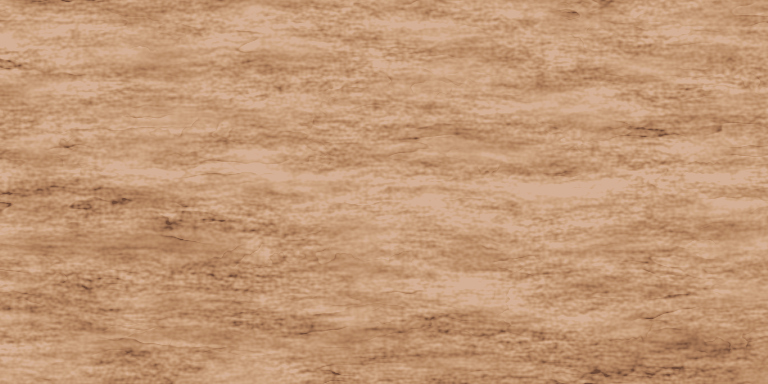
Give the GLSL for this texture, as a Shadertoy shader.

```glsl
// Weathered light-brown wood with horizontal grain.
// Layers of stretched gradient noise give a tone; noise contours, shaded on
// one side, add flaking cracks; a colour ramp then maps tone to wood colour.

const vec3 WOOD[7] = vec3[7](
    vec3(0.44, 0.29, 0.21),   // crack
    vec3(0.60, 0.42, 0.30),   // dark stain
    vec3(0.68, 0.49, 0.35),
    vec3(0.73, 0.55, 0.40),
    vec3(0.77, 0.60, 0.46),
    vec3(0.81, 0.65, 0.51),
    vec3(0.84, 0.69, 0.59));  // bleached fibre

// Noise frequencies per canvas height
const vec2 BLOTCH_FREQ = vec2(1.3, 5.0);
const vec2 STREAK_FREQ = vec2(3.5, 19.0);
const vec2 FIBRE_FREQ  = vec2(9.0, 52.0);
const vec2 THREAD_FREQ = vec2(28.0, 105.0);
const vec2 GRAIN_FREQ  = vec2(85.0, 118.0);
const vec2 CRACK_FREQ  = vec2(4.5, 21.0);
const vec2 CHIP_FREQ   = vec2(13.0, 24.0);

// Layer strengths, in standard deviations of tone
const float BLOTCH = 0.48;
const float STREAK = 0.50;
const float FIBRE  = 0.42;
const float THREAD = 0.40;
const float GRAIN  = 0.34;
const float CRACK_DEPTH = 2.3;
const float CHIP_DEPTH  = 1.6;
const float SEAM_HEIGHT = 0.505;
const float TONE_OFFSET = 0.12;
const float NOISE_GAIN  = 4.0;  // brings gradient noise to unit deviation

// Integer hash giving a unit gradient for a lattice point
vec2 gradient(ivec2 cell) {
    uint h = uint(cell.x) * 1597334677u ^ uint(cell.y) * 3812015801u;
    h = (h ^ (h >> 15)) * 2246822519u;
    h = (h ^ (h >> 13)) * 3266489917u;
    float angle = float((h ^ (h >> 16)) & 65535u) / 65536.0 * 6.28318;
    return vec2(cos(angle), sin(angle));
}

float gradientNoise(vec2 p) {
    vec2 base = floor(p), f = p - base;
    ivec2 i = ivec2(base);
    vec2 u = f * f * f * (f * (f * 6.0 - 15.0) + 10.0);
    float a = dot(gradient(i), f);
    float b = dot(gradient(i + ivec2(1, 0)), f - vec2(1, 0));
    float c = dot(gradient(i + ivec2(0, 1)), f - vec2(0, 1));
    float d = dot(gradient(i + ivec2(1, 1)), f - vec2(1, 1));
    return mix(mix(a, b, u.x), mix(c, d, u.x), u.y);
}

float layer(vec2 p, vec2 freq, float seed) {
    return NOISE_GAIN * gradientNoise(p * freq + seed * vec2(17.3, 31.7));
}

// Signed relief: a sharp dark edge fading to one side, a pale lip on the other
float crackRelief(vec2 p, vec2 freq, float seed, float pixel) {
    float n = layer(p, freq, seed) / NOISE_GAIN;
    n += 0.05 * layer(p, freq * vec2(5.0, 2.5), seed + 1.0);
    float soft = pixel * freq.y * 0.8;
    float side = smoothstep(-soft, soft, n);
    return side * exp(-max(n, 0.0) * 13.0)
         - 0.22 * (1.0 - side) * exp(min(n, 0.0) * 9.0);
}

// Bleached band above a wavering seam, stained wood below it
float seamTone(vec2 p) {
    float d = p.y - SEAM_HEIGHT - 0.006 * layer(p, vec2(2.5, 1.0), 21.0);
    float patchy = clamp(0.7 + 0.35 * layer(p, vec2(1.6, 3.0), 22.0), 0.0, 1.4);
    float pale = exp(-pow((d - 0.035) / 0.028, 2.0));
    float stain = exp(min(d, 0.0) / 0.055) * (1.0 - smoothstep(-0.006, 0.006, d));
    return patchy * (0.8 * pale - 0.9 * stain);
}

vec3 woodColour(float tone) {
    float x = clamp((tone + 2.17) / 0.744 + 1.0, 0.0, 5.999);
    int i = int(x);
    return mix(WOOD[i], WOOD[i + 1], x - float(i));
}

void mainImage(out vec4 fragColor, in vec2 fragCoord) {
    float pixel = 1.0 / iResolution.y;
    vec2 p = fragCoord * pixel;

    // Gentle waviness of the grain
    vec2 q = p;
    q.y += 0.005 * layer(p, vec2(3.0, 6.0), 1.0)
         + 0.0012 * layer(p, vec2(16.0, 22.0), 2.0);

    // Colour variation from broad stains down to surface grain
    float tone = TONE_OFFSET + 0.5 * (p.y - 0.5) + seamTone(q);
    tone += BLOTCH * layer(q, BLOTCH_FREQ, 3.0);
    tone += STREAK * layer(q, STREAK_FREQ, 4.0);
    tone += FIBRE * layer(q, FIBRE_FREQ, 5.0);
    float rough = 1.0 + 0.25 * layer(q, vec2(4.0, 12.0), 6.0);
    tone += rough * THREAD * layer(q, THREAD_FREQ, 7.0);
    tone += rough * GRAIN * layer(p, GRAIN_FREQ, 8.0);

    // Long cracks and small curled chips, each in scattered patches
    float crackMask = smoothstep(0.3, 1.7, layer(q, vec2(4.5, 11.0), 9.0));
    tone -= CRACK_DEPTH * crackMask * crackRelief(q, CRACK_FREQ, 10.0, pixel);
    float fineMask = smoothstep(0.1, 1.5, layer(q, vec2(6.0, 14.0), 12.0));
    tone -= 1.5 * fineMask * crackRelief(q, CRACK_FREQ * 1.7, 13.0, pixel);
    float chipMask = smoothstep(1.0, 1.9, layer(p, vec2(6.0, 9.0), 15.0));
    tone -= CHIP_DEPTH * chipMask * crackRelief(p, CHIP_FREQ, 16.0, pixel);

    fragColor = vec4(woodColour(tone), 1.0);
}
```
